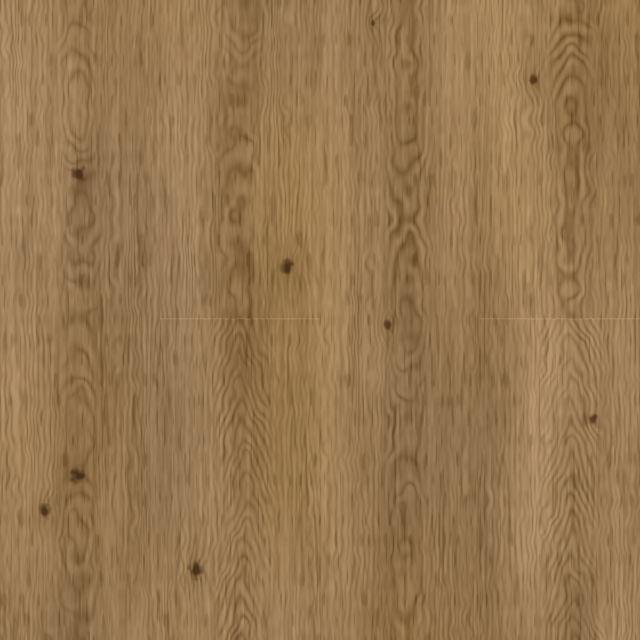
This texture is drawn by a WebGL 2 fragment shader. Its source:

```glsl
#version 300 es
precision highp float;
// Oak floor boards running upward: fine straight grain, with a darker
// strip of arched or eye-shaped growth rings along each board's centre.
// Rings are waves over warped distances; shading and pores are value noise.

uniform vec2 u_resolution;
out vec4 fragColor;

const float BOARD_WIDTH = 0.25;
const float JOINT_HEIGHT = 0.502;
const vec3 DARK_OAK = vec3(0.44, 0.32, 0.18);
const vec3 LIGHT_OAK = vec3(0.67, 0.54, 0.38);
const vec3 KNOT_BROWN = vec3(0.25, 0.16, 0.08);

float hash(vec2 p) {
    vec3 q = fract(vec3(p.xyx) * 0.1031);
    q += dot(q, q.yzx + 33.33);
    return fract((q.x + q.y) * q.z);
}

float noise(vec2 p) {
    vec2 cell = floor(p), f = fract(p);
    f = f * f * (3.0 - 2.0 * f);
    float low = mix(hash(cell), hash(cell + vec2(1, 0)), f.x);
    float high = mix(hash(cell + vec2(0, 1)), hash(cell + vec2(1, 1)), f.x);
    return mix(low, high, f.y);
}

// Noise centred on zero, with separate scales across and along the grain.
float grainNoise(vec2 p, float across, float along, float seed) {
    return noise(p * vec2(across, along) + seed * 17.3) - 0.5;
}

// Sharpened wave: broad light wood, narrower dark rings.
float ringWave(float phase) {
    float wave = 0.5 + 0.5 * sin(6.2832 * phase);
    return sqrt(wave + 0.02) - 0.65;
}

// Nested arches that point up the board.
float archPhase(vec2 p) {
    return 32.0 * p.y + 100.0 * length(vec2(p.x, 0.005));
}

// Long closed eyes, from a cut that wanders nearer and farther from the pith.
float eyePhase(vec2 p, float seed) {
    float depth = 0.012 + 0.06 * noise(vec2(p.y * 6.0, seed * 9.1));
    return 135.0 * length(vec2(p.x, depth));
}

// Scattered knots: x is the dark core, y the soft halo around it.
vec2 knots(vec2 p) {
    vec2 result = vec2(0.0);
    float rough = 0.7 * (noise(p * 160.0) - 0.5);
    for (int i = 0; i < 9; i++) {
        float n = float(i);
        float offset = hash(vec2(n, 3.7)) - 0.5;
        float chance = hash(vec2(n, 8.2));
        vec2 centre = vec2((mod(n, 4.0) + 0.5 + 0.65 * offset) * BOARD_WIDTH,
                           fract(n * 0.382 + 0.2));
        float size = mix(0.004, 0.013, chance * chance);
        vec2 q = (p - centre) / (size * vec2(1.0, 1.25));
        float core = 1.0 - smoothstep(0.2, 1.2, length(q) + rough);
        result.x = max(result.x, core * mix(0.55, 0.9, chance));
        result.y += exp(-0.15 * dot(q, q));
    }
    return result;
}

// Soft line of the given half width at distance d.
float softLine(float d, float halfWidth) {
    return 1.0 - smoothstep(0.3 * halfWidth, 1.5 * halfWidth, abs(d));
}

void main() {
    vec2 p = gl_FragCoord.xy / u_resolution.y;

    // Board layout: every second board is cut by a cross joint
    float board = floor(p.x / BOARD_WIDTH);
    float jointed = mod(board, 2.0);
    float upper = step(JOINT_HEIGHT, p.y);
    float seed = board * 2.0 + jointed * upper + 1.0;
    float arched = jointed * (1.0 - upper);
    vec2 knot = knots(p);

    // Position relative to the wandering centre of the board
    float centre = (board + 0.5) * BOARD_WIDTH + 0.005 * board;
    float wander = 0.018 * grainNoise(p, 0.0, 5.0, seed)
                 + 0.007 * grainNoise(p, 30.0, 28.0, seed);
    vec2 local = vec2(p.x - centre + wander, p.y);

    // Central strip of rings, cross-faded into straight side grain
    float stripHalf = mix(0.027, 0.042, arched)
                    + 0.018 * grainNoise(p, 20.0, 7.0, seed + 4.0);
    float strip = 1.0 - smoothstep(stripHalf - 0.012, stripHalf + 0.014, abs(local.x));
    float jitter = 0.9 * grainNoise(p, 60.0, 45.0, seed) + 1.2 * knot.y;
    float rings = ringWave(mix(eyePhase(local, seed), archPhase(local), arched) + jitter);
    float straightPhase = 128.0 * p.x + 2.2 * grainNoise(p, 45.0, 3.0, seed) + jitter;
    float straight = ringWave(straightPhase) * (0.7 + 1.2 * grainNoise(p, 25.0, 9.0, 6.0));
    float patchy = 0.75 + 0.8 * grainNoise(p, 30.0, 10.0, 2.0);
    float tone = 0.75 + mix(0.34 * straight, 0.62 * rings * patchy, strip);

    // Broad shading, streaks and short pores
    tone += 0.50 * grainNoise(p, 9.0, 1.8, 1.0) + 0.22 * grainNoise(p, 26.0, 3.5, 5.0);
    tone += 0.30 * grainNoise(p, 240.0, 9.0, 3.0) + 0.22 * grainNoise(p, 330.0, 70.0, 7.0);
    tone -= 0.28 * smoothstep(0.66, 0.9, noise(p * vec2(280.0, 32.0)));
    float shadow = exp(-local.x * local.x / 0.0016);
    tone -= shadow * (0.10 + 0.34 * noise(vec2(p.y * 4.5, seed * 5.3)));
    tone -= 0.16 * min(knot.y, 1.5);

    // Board edges and cross joints
    float edge = abs(fract(p.x / BOARD_WIDTH + 0.5) - 0.5) * BOARD_WIDTH;
    tone -= 0.08 * softLine(edge, 0.0015);
    tone += 0.22 * jointed * softLine(p.y - JOINT_HEIGHT, 0.0014);

    // Colour, with faint golden patches
    vec3 color = mix(DARK_OAK, LIGHT_OAK, clamp(tone, -0.5, 1.2));
    color += vec3(0.012, 0.006, -0.035) * grainNoise(p, 6.0, 2.5, 11.0);
    color = mix(color, KNOT_BROWN, knot.x);
    fragColor = vec4(color, 1.0);
}
```
